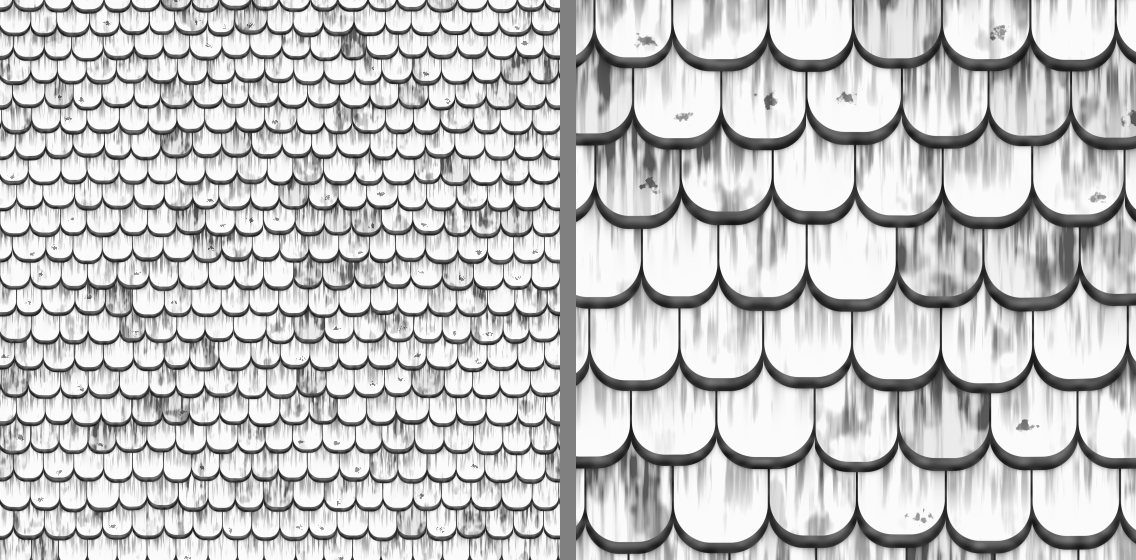
Left, the full canvas; right, a detail of the centre.
Reproduce this texture map procedurally as a Shadertoy shader.

```glsl
// Whitewashed wooden shingles with rounded ends, in overlapping half-offset rows.
// Each pixel composites three rows from the lowest layer up; every shingle is a
// round-bottomed box with a dark end face, a cast shadow and streaky weathering.

float hash(vec2 p) {
    vec3 q = fract(vec3(p.xyx) * 0.1031);
    q += dot(q, q.yzx + 33.33);
    return fract((q.x + q.y) * q.z);
}

float noise(vec2 p) {
    vec2 i = floor(p), f = fract(p);
    f = f * f * (3.0 - 2.0 * f);
    return mix(mix(hash(i), hash(i + vec2(1, 0)), f.x),
               mix(hash(i + vec2(0, 1)), hash(i + vec2(1, 1)), f.x), f.y);
}

float fbm(vec2 p) {
    return 0.55 * noise(p) + 0.3 * noise(p * 2.1 + 17.0) + 0.15 * noise(p * 4.3 + 41.0);
}

// Height of a row's lower edge, measured down; rows grow taller downward
float rowBottom(float row) {
    return 0.021 + row * (0.0425 + 0.000234 * row);
}

float rowAt(float y) {
    return (sqrt(0.001806 + 0.000936 * (y - 0.021)) - 0.0425) / 0.000468;
}

// Uneven joint between neighbouring shingles, in columns
float joint(float i, float row) {
    return i + 0.5 * mod(row + 1.0, 2.0) + 0.16 * (hash(vec2(mod(i, 19.0), row + 50.0)) - 0.5);
}

// Box open at the top, rounded at the bottom; p.y rises from the lower edge
float shingleDistance(vec2 p, float halfWidth) {
    float r = 0.8 * halfWidth;
    vec2 q = vec2(abs(p.x) - halfWidth + r, r - p.y);
    return length(max(q, 0.0)) + min(max(q.x, q.y), 0.0) - r;
}

float woodTone(vec2 p, vec2 id) {
    vec2 seed = 90.0 * vec2(hash(id + 3.7), hash(id + 8.1));
    float wear = hash(id + 21.3);
    wear *= wear;
    float top = smoothstep(0.014, 0.05, p.y);
    float grain = fbm(p * vec2(270, 24) + seed);
    float patches = fbm(p * vec2(75, 42) + seed.yx);

    // Paint is brighter than white, so only the stronger stains show
    float tone = 1.06 - 0.15 * smoothstep(0.7, 1.0, wear);
    tone -= (0.1 + 0.26 * wear) * smoothstep(0.42, 0.75, grain) * (0.4 + 0.6 * top);
    tone -= (0.08 + 0.45 * wear) * smoothstep(0.48, 0.75, patches) * (0.35 + 0.65 * grain);
    tone -= 0.22 * top * smoothstep(0.3, 0.75, grain);

    // Ragged chip or knot on some shingles
    vec2 k = p - vec2(0.024 * (hash(id + 5.9) - 0.5), 0.014 + 0.018 * hash(id + 6.4));
    float d = length(k * vec2(0.7, 1.0)) + 0.012 * (fbm(p * 260.0 + seed) - 0.5);
    float knot = smoothstep(0.004, 0.001, d);
    return tone - 0.45 * knot * step(0.78, hash(id + 13.2));
}

void mainImage(out vec4 fragColor, in vec2 fragCoord) {
    vec2 pos = fragCoord / iResolution.xy;
    float aa = 0.7 / iResolution.y;
    float x = pos.x;
    float y = 1.0 - pos.y + 0.004 * (noise(pos * vec2(7, 11)) - 0.5);
    float firstRow = floor(rowAt(y));
    float tone = 0.5;

    for (int layer = 2; layer >= 0; layer--) {
        float row = firstRow + float(layer);

        // Find the shingle of this row that holds the pixel
        float u = x * 19.0;
        float i = floor(u - 0.5 * mod(row + 1.0, 2.0));
        if (u < joint(i, row)) i -= 1.0;
        else if (u >= joint(i + 1.0, row)) i += 1.0;
        float left = joint(i, row) / 19.0, right = joint(i + 1.0, row) / 19.0;
        vec2 id = vec2(mod(i, 19.0), row + 50.0);
        vec2 p = vec2(x - 0.5 * (left + right),
                      rowBottom(row) - y + 0.004 * (hash(id + 1.9) - 0.5));
        float halfWidth = 0.5 * (right - left);

        // Narrow shadow with faint dirt streaks on the row beneath
        float body = shingleDistance(p, halfWidth + 0.0005);
        float below = max(body, 0.0);
        tone *= 1.0 - 0.3 * exp(-below / 0.0011);
        tone *= 1.0 - 0.28 * exp(-below / 0.007) * smoothstep(0.4, 0.85, noise(vec2(x * 230.0, y * 24.0)));

        // End face, darker toward its lower rim, then the painted front
        float thickness = 0.006 + 0.0022 * hash(id + 9.5);
        float face = shingleDistance(p - vec2(0, thickness), halfWidth - 0.0006);
        float rim = mix(0.15, 0.37, smoothstep(0.001, 0.0055, -body));
        rim += 0.18 * (noise(vec2(x, y) * vec2(150, 220)) - 0.4);
        float front = clamp(woodTone(p, id), 0.35, 0.985);
        float shingle = mix(rim, front, smoothstep(aa, -aa, face));
        tone = mix(tone, shingle, smoothstep(aa, -aa, body));
    }
    fragColor = vec4(vec3(clamp(tone, 0.0, 1.0)), 1.0);
}
```
